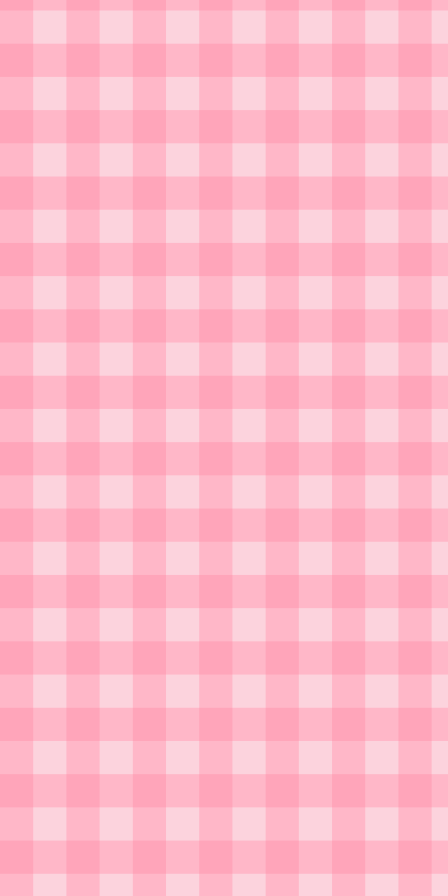
Give the GLSL for this pattern, as a Shadertoy shader.

```glsl
// Pink gingham: equal vertical and horizontal bands woven over a pale ground.
// Each direction is a repeated distance to the band edge, turned into smooth
// coverage; the two coverages blend pale, single and doubled cloth colours.

const float PERIOD = 0.14823;             // band plus gap, in canvas widths
const vec2 BAND_START = vec2(0.0, 0.0496); // left and lower edge of first bands

const vec3 PALE = vec3(0.988, 0.827, 0.867);
const vec3 SINGLE = vec3(1.0, 0.718, 0.784);
const vec3 DOUBLED = vec3(1.0, 0.647, 0.729);

// Coverage of bands filling the first half of every unit period
float bandCoverage(float position, float softness) {
    float edgeDistance = 0.25 - abs(fract(position + 0.25) - 0.5);
    return clamp(edgeDistance / softness + 0.5, 0.0, 1.0);
}

// Cloth colour where the vertical and horizontal bands cross
vec3 weave(float vertical, float horizontal) {
    vec3 betweenRows = mix(PALE, SINGLE, vertical);
    vec3 insideRow = mix(SINGLE, DOUBLED, vertical);
    return mix(betweenRows, insideRow, horizontal);
}

void mainImage(out vec4 fragColor, in vec2 fragCoord) {
    // Square units: the canvas is one unit wide
    vec2 cell = (fragCoord / iResolution.x - BAND_START) / PERIOD;
    float softness = 1.0 / (iResolution.x * PERIOD);

    float vertical = bandCoverage(cell.x, softness);
    float horizontal = bandCoverage(cell.y, softness);

    fragColor = vec4(weave(vertical, horizontal), 1.0);
}
```
